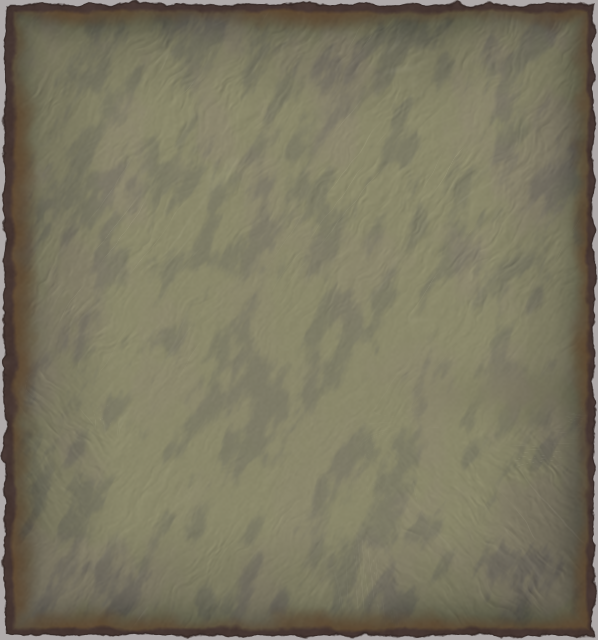
Write a Shadertoy shader that draws this texture.

```glsl
// Aged olive parchment with crinkled fibres, scorched margins and a torn outline.

#define TEAR_INSET 0.0062
#define TEAR_ROUGHNESS 0.016
#define RIM_WIDTH 0.011
#define RUST_WIDTH 0.038
#define FIBRE_STRENGTH 0.17
#define MOTTLE_STRENGTH 0.06
#define BACKDROP vec3(0.69, 0.67, 0.67)
#define RIM_BROWN vec3(0.26, 0.20, 0.19)
#define RUST vec3(0.37, 0.285, 0.195)
#define SHADE_GREEN vec3(0.36, 0.36, 0.285)
#define DULL_OLIVE vec3(0.465, 0.455, 0.365)
#define PALE_OLIVE vec3(0.545, 0.535, 0.42)

float hash(vec2 p) {
    return fract(sin(dot(p, vec2(127.1, 311.7))) * 43758.5453);
}

float noise(vec2 p) {
    vec2 i = floor(p), f = fract(p);
    f = f * f * (3.0 - 2.0 * f);
    return mix(mix(hash(i), hash(i + vec2(1, 0)), f.x),
               mix(hash(i + vec2(0, 1)), hash(i + vec2(1, 1)), f.x), f.y);
}

float fbm(vec2 p) {
    float sum = 0.0, weight = 0.5;
    for (int i = 0; i < 4; i++) {
        sum += weight * noise(p);
        p = mat2(1.6, 1.2, -1.2, 1.6) * p + 7.3;
        weight *= 0.5;
    }
    return sum / 0.9375;
}

// Height of warped fibres; q.x runs along them
float fibre(vec2 q) {
    q.y += 0.020 * noise(q * 22.0) + 0.006 * noise(q * 70.0);
    float ridge = 1.0 - abs(2.0 * noise(q * vec2(20.0, 75.0)) - 1.0);
    return 0.42 * ridge + 0.35 * noise(q * vec2(45.0, 120.0) + 31.0)
         + 0.33 * noise(q * vec2(90.0, 210.0) + 67.0);
}

// Fibres along a direction, lit from across it
float relief(vec2 p, float angle) {
    float c = cos(angle), s = sin(angle);
    vec2 q = vec2(c * p.x + s * p.y, c * p.y - s * p.x);
    return fibre(q) - fibre(q - vec2(0.0, 0.0028));
}

float blob(vec2 p, vec2 centre, vec2 radius) {
    vec2 q = (p - centre) / radius;
    return exp(-dot(q, q));
}

void mainImage(out vec4 fragColor, in vec2 fragCoord) {
    vec2 p = fragCoord / iResolution.y;
    float aspect = iResolution.x / iResolution.y;
    float pixel = 1.0 / iResolution.y;

    // Distances to the sides; the left scorch reaches further in
    float left = p.x, right = aspect - p.x, low = p.y, high = 1.0 - p.y;
    float side = min(min(left, right), min(low, high));
    float scorch = min(min(left / 1.35, right), min(low, high) / 1.1);

    float ragged = fbm(p * 42.0) - 0.5;
    float torn = side - TEAR_INSET + TEAR_ROUGHNESS * ragged;
    float burn = scorch - TEAR_INSET + 0.014 * (fbm(p * 30.0 + 50.0) - 0.5);

    // Paper tone: dim borders and corners, pale middle
    float cloud = fbm(p * vec2(9.0, 6.0) + 3.0) - 0.5;
    float inset = side + 0.07 * cloud;
    vec3 col = mix(SHADE_GREEN, DULL_OLIVE, smoothstep(0.01, 0.08, side + 0.02 * cloud));
    col = mix(col, PALE_OLIVE, smoothstep(0.015, 0.20, inset));
    float corner = exp(-(min(left, right) + min(low, high)) / 0.13);
    col *= 1.0 - 0.15 * corner;
    col *= 1.0 - 0.10 * blob(p, vec2(aspect, 0.1), vec2(0.16, 0.22));

    // Soft smear on the right
    float smear = blob(p, vec2(0.83, 0.385), vec2(0.15, 0.038));
    col *= 1.0 - 0.07 * smear;

    // Fibres rise to the right, then turn downward in the lower corners
    float turn = (1.0 - smoothstep(0.27, 0.36, p.y)) * smoothstep(0.50, 0.66, p.x);
    turn = max(turn, smoothstep(0.3, 0.6, blob(p, vec2(0.08, 0.30), vec2(0.10, 0.15))));
    float slant = mix(relief(p, 0.95), relief(p, -0.85), turn);
    float calm = blob(p, vec2(0.45, 0.38), vec2(0.25, 0.32));
    float clump = mix(0.55, 1.35, smoothstep(0.3, 0.7, fbm(p * 13.0 + 9.0)));
    float texture_gain = (1.0 - 0.72 * calm) * (1.0 - 0.9 * smear) * clump;
    col *= 1.0 + FIBRE_STRENGTH * slant * texture_gain;

    // Sparse pale creases
    float wander = p.y * 0.80 + p.x * mix(-1.1, 0.9, turn) + 0.035 * fbm(p * 9.0);
    float crease = 1.0 - smoothstep(0.0, 0.05, abs(noise(vec2(wander * 34.0, p.y * 5.0)) - 0.5));
    crease *= smoothstep(0.52, 0.68, fbm(p * 11.0 + 41.0));
    col += 0.03 * crease * (1.0 - calm) * (1.0 - smear);

    // Small slanted grey-violet mottling
    vec2 along = vec2(p.x * 34.0 - p.y * 14.0, p.y * 17.0);
    float stain = smoothstep(0.48, 0.72, fbm(along));
    vec3 stain_tint = vec3(0.9, 0.85, 0.35);
    col -= MOTTLE_STRENGTH * stain * stain_tint * (1.0 - smear);
    float blush = (1.0 - 0.7 * calm) * smoothstep(0.4, 0.65, fbm(p * vec2(15.0, 10.0) + 20.0));
    col += blush * vec3(0.004, -0.008, 0.014);

    // Rust halo, dark scorched rim and outline
    float patchy = smoothstep(0.3, 0.65, fbm(p * 9.0 + 80.0));
    float reach = RUST_WIDTH * mix(0.75, 1.2, patchy);
    float rust = 1.0 - smoothstep(RIM_WIDTH * 0.6, reach, burn);
    col = mix(col, RUST + 0.03 * ragged, rust * mix(0.6, 1.0, patchy));
    float rim = 1.0 - smoothstep(RIM_WIDTH * 0.6, RIM_WIDTH * 1.25, burn);
    col = mix(col, RIM_BROWN + 0.06 * ragged, rim * 0.92);
    col *= mix(0.72, 1.0, smoothstep(0.0, 0.004, torn));

    // Fine grain, then the torn silhouette
    col += 0.012 * (noise(p * 240.0) - 0.5);
    col = mix(BACKDROP, col, smoothstep(-pixel, pixel, torn));
    fragColor = vec4(col, 1.0);
}
```
